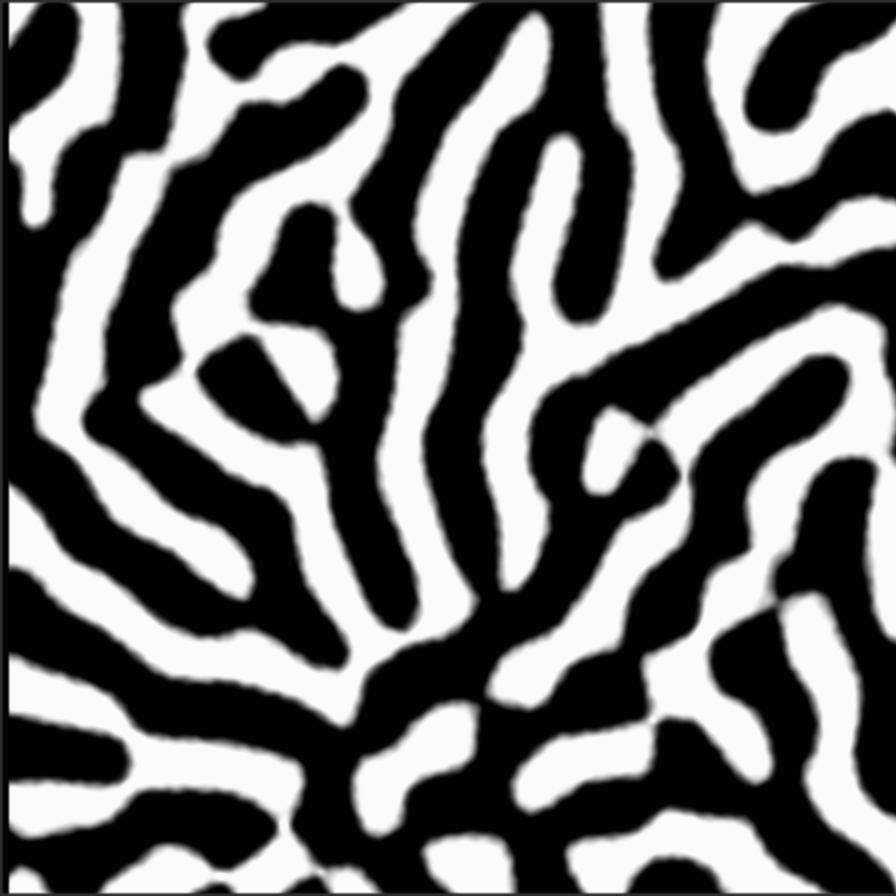
Write a three.js fragment shader that draws this pattern.

```glsl
varying vec2 vUv;

const float TAU = 6.2831853;
const float PERIOD = 0.118;         // spacing of neighbouring stripes
const float CELL = 1.25 * PERIOD;   // spacing of wave packets
const float EDGE = 0.0145;          // width of the soft stripe edge
const vec3 BLACK = vec3(0.008);
const vec3 WHITE = vec3(0.985);
const vec3 FRAME_GRAY = vec3(0.18);

vec2 hash2(vec2 p) {
  vec3 q = fract(p.xyx * vec3(0.1031, 0.1030, 0.0973));
  q += dot(q, q.yzx + 33.33);
  return fract((q.xx + q.yz) * q.zy);
}

float cornerSlope(vec2 corner, vec2 offset) {
  float angle = TAU * hash2(corner + 57.0).x;
  return dot(vec2(cos(angle), sin(angle)), offset);
}

float gradientNoise(vec2 p) {
  vec2 i = floor(p);
  vec2 f = p - i;
  vec2 u = f * f * f * (f * (f * 6.0 - 15.0) + 10.0);
  vec2 e = vec2(1.0, 0.0);
  float low = mix(cornerSlope(i, f), cornerSlope(i + e, f - e), u.x);
  float high = mix(cornerSlope(i + e.yx, f - e.yx),
                   cornerSlope(i + e.xx, f - e.xx), u.x);
  return mix(low, high, u.y);
}

// Half-angle field, so stripes can make U-turns and three-way forks
vec2 waveDirection(vec2 p, float scale, float bias) {
  vec2 n = vec2(gradientNoise(p * scale) + bias,
                gradientNoise(p * scale + 31.7));
  float angle = 0.5 * atan(n.y, n.x);
  return vec2(cos(angle), sin(angle));
}

// Sum of oriented wave packets: x is the value, yz its gradient
vec3 packetField(vec2 p, float waveNumber, float radius) {
  vec2 home = floor(p);
  vec3 sum = vec3(0.0);
  for (int j = -2; j <= 2; j++) {
    for (int i = -2; i <= 2; i++) {
      vec2 cell = home + vec2(float(i), float(j));
      vec2 center = cell + hash2(cell + 11.0);
      vec2 r = p - center;
      float q = 1.0 - dot(r, r) / (radius * radius);
      if (q <= 0.0) continue;
      vec2 k = waveNumber * waveDirection(center, 0.35, 0.1);
      float phase = dot(k, r) + TAU * hash2(cell + 83.0).y;
      float window = q * q * q;
      vec2 windowSlope = -6.0 * q * q * r / (radius * radius);
      sum.x += window * cos(phase);
      sum.yz += windowSlope * cos(phase) - window * k * sin(phase);
    }
  }
  return sum;
}

// Signed distance to the stripe edge, positive inside white
float stripeDistance(vec2 uv, float inset) {
  float waveNumber = TAU * CELL / PERIOD;
  vec3 field = packetField(uv / CELL + 20.0, waveNumber, 2.0);
  vec2 slope = field.yz / waveNumber;
  float envelope = sqrt(field.x * field.x + dot(slope, slope) + 0.03);
  return (asin(field.x / envelope) - inset) * PERIOD / TAU;
}

// Coverage of a band of values from a to b
float band(float x, float a, float b, float soft) {
  return smoothstep(a - soft, a + soft, x)
       * (1.0 - smoothstep(b - soft, b + soft, x));
}

void main() {
  // Stripes with slightly ragged edges
  float ragged = 0.003 * gradientNoise(vUv * 65.0);
  float d = stripeDistance(vUv, 0.19) + ragged;
  vec3 color = mix(BLACK, WHITE, smoothstep(-0.5 * EDGE, 0.5 * EDGE, d));

  // Thin dark frame on the left, top and bottom
  float rim = min(vUv.y, 1.0 - vUv.y);
  color = mix(color, BLACK, band(vUv.x, -0.01, 0.010, 0.002));
  color = mix(color, FRAME_GRAY, band(rim, -0.01, 0.003, 0.002));
  color = mix(color, FRAME_GRAY, band(vUv.x, -0.01, 0.003, 0.002));
  gl_FragColor = vec4(color, 1.0);
}
```
